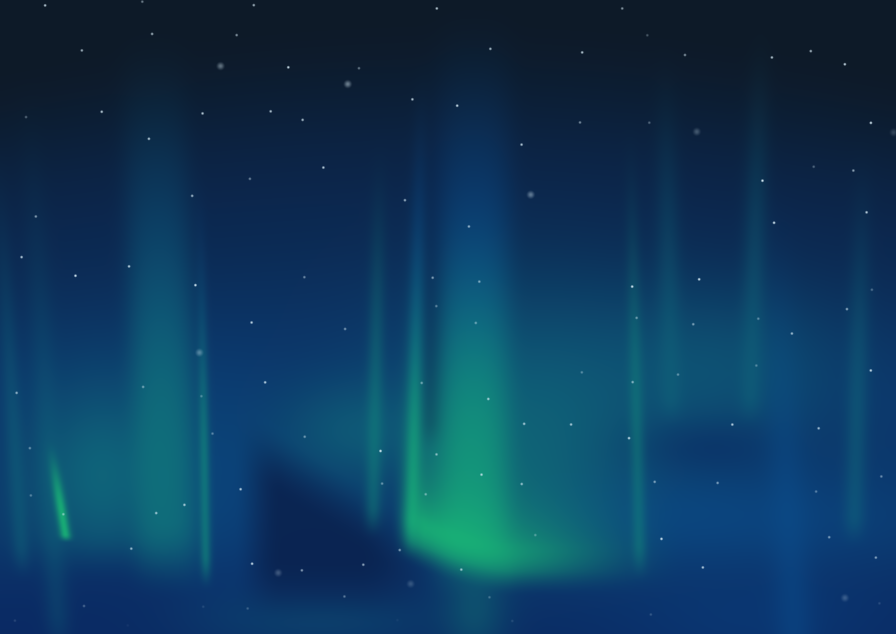
Give the GLSL for this background, as a WebGL 1 fragment shader.

```glsl
precision highp float;
// Northern lights over a dark blue night sky with scattered stars.
// A vertical gradient is tinted by soft elliptical glows, slanted light rays
// and a curved green pool; two hashed grids add sharp and hazy stars.

uniform vec2 u_resolution;

const vec3 NIGHT = vec3(0.05, 0.10, 0.155);
const vec3 NAVY  = vec3(0.045, 0.15, 0.30);
const vec3 BLUE  = vec3(0.045, 0.215, 0.42);
const vec3 DEEP  = vec3(0.04, 0.165, 0.39);
const vec3 SHADE = vec3(0.04, 0.135, 0.31);
const vec3 AZURE = vec3(0.04, 0.31, 0.56);
const vec3 TEAL  = vec3(0.06, 0.43, 0.49);
const vec3 JADE  = vec3(0.07, 0.57, 0.49);
const vec3 GREEN = vec3(0.10, 0.72, 0.46);
const vec3 STAR  = vec3(0.85, 0.93, 0.97);

const float STAR_CELL = 0.088;
const float STAR_CHANCE = 0.62;
const float HAZY_CELL = 0.25;
const float HAZY_CHANCE = 0.45;

float hash(vec2 p) {
    return fract(sin(dot(p, vec2(127.1, 311.7))) * 43758.5453);
}

float glow(vec2 p, vec2 center, vec2 radius) {
    vec2 d = (p - center) / radius;
    return exp(-dot(d, d));
}

// Slanted beam: fades in from its head and ends softly at its foot
float beam(vec2 p, vec2 head, vec2 foot, float width) {
    float t = (head.y - p.y) / (head.y - foot.y);
    float d = (p.x - mix(head.x, foot.x, t)) / width;
    return exp(-d * d) * smoothstep(0.0, 0.75, t) * (1.0 - smoothstep(0.94, 1.03, t));
}

// Wide curtain with a flatter cross section
float curtain(vec2 p, vec2 head, vec2 foot, float width) {
    float t = (head.y - p.y) / (head.y - foot.y);
    float d = (p.x - mix(head.x, foot.x, t)) / width;
    return exp(-d * d * (0.4 + 0.6 * d * d)) * smoothstep(-0.05, 0.7, t)
        * (1.0 - smoothstep(0.9, 1.06, t));
}

// One star at most in each cell of a jittered grid
float stars(vec2 p, float cell, float chance, float radius, float seed) {
    vec2 id = floor(p / cell);
    vec2 jitter = vec2(hash(id + seed), hash(id + seed + 17.3));
    float d = length(p - (id + 0.12 + 0.76 * jitter) * cell);
    float shown = step(hash(id + seed + 41.9), chance);
    float light = mix(0.3, 1.0, hash(id + seed + 73.1));
    return shown * light * (1.0 - smoothstep(0.0, radius + 1.0 / u_resolution.y, d));
}

vec3 sky(vec2 p) {
    float side = 2.0 * p.x - 1.0;
    float h = p.y + 0.09 * side * side * p.y;
    vec3 color = mix(DEEP, BLUE, smoothstep(0.0, 0.22, h));
    color = mix(color, NAVY, smoothstep(0.38, 0.74, h));
    return mix(color, NIGHT, smoothstep(0.66, 0.99, h));
}

void main() {
    vec2 p = gl_FragCoord.xy / u_resolution;
    vec3 color = sky(p);

    // Broad haze
    float leftFloor = smoothstep(0.07, 0.16, p.y);
    color = mix(color, TEAL, 0.80 * leftFloor * glow(p, vec2(0.115, 0.25), vec2(0.085, 0.15)));
    color = mix(color, AZURE, 0.35 * glow(p, vec2(0.25, 0.23), vec2(0.06, 0.17)));
    color = mix(color, TEAL, 0.55 * glow(p, vec2(0.40, 0.32), vec2(0.09, 0.08)));
    color = mix(color, TEAL, 0.60 * glow(p, vec2(0.60, 0.34), vec2(0.15, 0.19)));
    color = mix(color, TEAL, 0.42 * glow(p, vec2(0.80, 0.42), vec2(0.13, 0.12)));
    color = mix(color, AZURE, 0.50 * glow(p, vec2(0.80, 0.18), vec2(0.22, 0.08)));
    color = mix(color, TEAL, 0.28 * glow(p, vec2(0.36, 0.02), vec2(0.14, 0.05)));
    color = mix(color, AZURE, 0.30 * glow(p, vec2(0.84, 0.02), vec2(0.16, 0.08)));
    color = mix(color, DEEP, 0.50 * glow(p, vec2(0.79, 0.295), vec2(0.08, 0.045)));

    // Dark slope below the central haze
    float slope = 0.315 - 0.92 * (p.x - 0.29);
    float shadow = smoothstep(-0.03, 0.08, slope - p.y) * smoothstep(0.26, 0.315, p.x)
        * (1.0 - smoothstep(0.40, 0.50, p.x)) * smoothstep(0.01, 0.12, p.y);
    color = mix(color, SHADE, 0.9 * shadow);

    // Wide curtains turn from blue to green towards the ground
    vec3 veil = mix(JADE, AZURE, smoothstep(0.28, 0.72, p.y));
    color = mix(color, mix(veil, TEAL, 0.6), 0.68 * curtain(p, vec2(0.170, 0.95), vec2(0.188, 0.10), 0.036));
    color = mix(color, SHADE, 0.45 * beam(p, vec2(0.490, 0.95), vec2(0.482, 0.30), 0.014));
    color = mix(color, veil, 0.85 * curtain(p, vec2(0.530, 0.98), vec2(0.528, 0.10), 0.040));
    color = mix(color, JADE, 0.30 * glow(p, vec2(0.53, 0.04), vec2(0.035, 0.08)));
    color = mix(color, AZURE, 0.40 * beam(p, vec2(0.860, 0.75), vec2(0.888, -0.05), 0.022));

    // Narrow rays
    color = mix(color, TEAL, 0.35 * beam(p, vec2(-0.005, 0.80), vec2(0.025, 0.10), 0.010));
    color = mix(color, TEAL, 0.25 * beam(p, vec2(0.030, 0.90), vec2(0.066, -0.02), 0.014));
    color = mix(color, GREEN, 0.85 * beam(p, vec2(0.055, 0.31), vec2(0.074, 0.148), 0.006));
    color = mix(color, veil, 0.55 * beam(p, vec2(0.223, 0.75), vec2(0.230, 0.085), 0.006));
    color = mix(color, JADE, 0.38 * beam(p, vec2(0.424, 0.80), vec2(0.416, 0.165), 0.009));
    color = mix(color, mix(veil, GREEN, 0.4 * smoothstep(0.45, 0.2, p.y) ),
        0.75 * beam(p, vec2(0.471, 0.92), vec2(0.459, 0.137), 0.009));
    color = mix(color, JADE, 0.38 * beam(p, vec2(0.703, 0.83), vec2(0.714, 0.10), 0.008));
    color = mix(color, TEAL, 0.32 * beam(p, vec2(0.742, 0.95), vec2(0.749, 0.34), 0.013));
    color = mix(color, TEAL, 0.35 * beam(p, vec2(0.850, 1.00), vec2(0.837, 0.34), 0.013));
    color = mix(color, TEAL, 0.42 * beam(p, vec2(0.964, 0.80), vec2(0.953, 0.15), 0.012));

    // Bright pool where the central curtain meets its curved lower edge
    float rim = 0.098 + 0.9 * pow(max(0.57 - p.x, 0.0), 1.35);
    float pool = smoothstep(rim - 0.04, rim + 0.045, p.y) * exp(-max(p.y - rim, 0.0) / 0.10);
    pool *= smoothstep(0.435, 0.475, p.x) * (1.0 - smoothstep(0.50, 0.77, p.x));
    color = mix(color, GREEN, min(1.25 * pool, 0.95));

    // Sharp stars and a few hazy ones, thinning out near the ground
    vec2 q = vec2(p.x * u_resolution.x / u_resolution.y, p.y);
    float shine = stars(q, STAR_CELL, STAR_CHANCE, 0.0018, 3.0)
        + 0.5 * stars(q, HAZY_CELL, HAZY_CHANCE, 0.0065, 9.0);
    color = mix(color, STAR, min(shine, 1.0) * smoothstep(-0.02, 0.14, p.y));

    gl_FragColor = vec4(color, 1.0);
}
```
